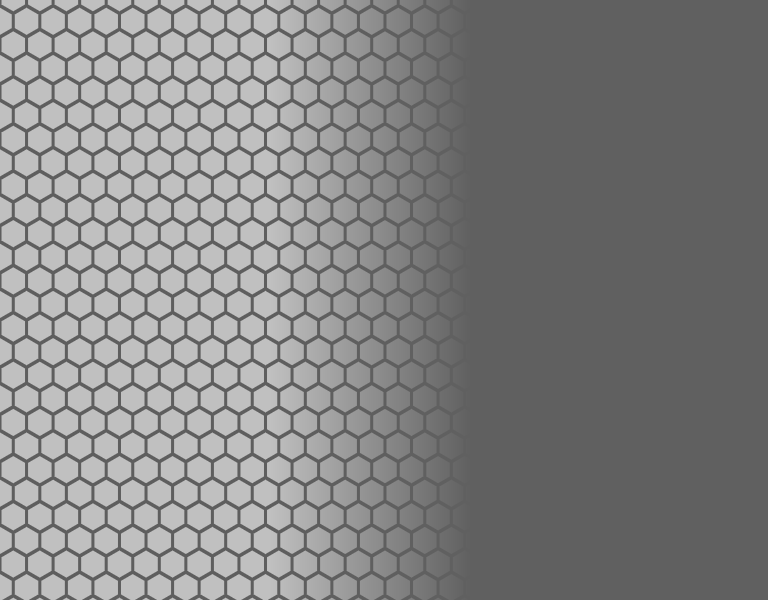
Write a WebGL 1 fragment shader that draws this pattern.

```glsl
precision highp float;

uniform vec2 u_resolution;

// Lengths are fractions of the canvas height.
const vec2 PITCH = vec2(0.04425, 0.03933);  // cell spacing across, row spacing up
const float FIRST_ROW = 0.9645;             // height of a row centred on x = 0
const float APOTHEM = 0.01960;
const float FADE_START = 0.450;
const float FADE_END = 0.783;
const vec3 BACKGROUND = vec3(0.378);
const vec3 GROUT = vec3(0.368);
const vec3 TILE = vec3(0.753);

// Signed distance to the sides of a pointy-top hexagon.
float hexagon(vec2 p, float apothem) {
    p = abs(p);
    return max(p.x, dot(p, vec2(0.5, 0.8660254))) - apothem;
}

// Offset from the nearest point of a rectangular lattice.
vec2 latticeOffset(vec2 p, vec2 spacing) {
    return p - spacing * floor(p / spacing + 0.5);
}

// Staggered rows are two interleaved rectangular lattices.
float honeycomb(vec2 p) {
    vec2 spacing = vec2(PITCH.x, 2.0 * PITCH.y);
    float evenRows = hexagon(latticeOffset(p, spacing), APOTHEM);
    float oddRows = hexagon(latticeOffset(p - 0.5 * spacing, spacing), APOTHEM);
    return min(evenRows, oddRows);
}

void main() {
    vec2 p = gl_FragCoord.xy / u_resolution.y;
    float pixel = 1.0 / u_resolution.y;

    // Tiles with smooth edges
    float distanceToTile = honeycomb(p - vec2(0.0, FIRST_ROW));
    float tileMask = clamp(0.5 - distanceToTile / pixel, 0.0, 1.0);
    vec3 color = mix(GROUT, TILE, tileMask);

    // Fade into the plain background on the right
    float fade = clamp((p.x - FADE_START) / (FADE_END - FADE_START), 0.0, 1.0);
    gl_FragColor = vec4(mix(color, BACKGROUND, fade), 1.0);
}
```
